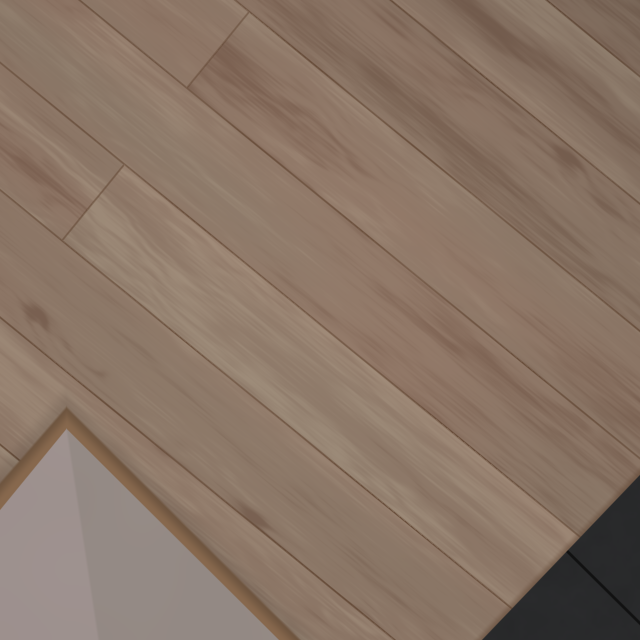
Give the GLSL for this texture, as a Shadertoy shader.

```glsl
// Diagonal oak plank floor with a pale wall corner at lower left and dark tiles
// at lower right. Planks come from a rotated grid with staggered end joints,
// grain from stretched value noise, and the borders from half-plane distances.

const float PLANK_WIDTH = 0.154;
const float PLANK_LENGTH = 2.0;
const float FIRST_SEAM = 0.0756;
const float FIRST_JOINT = 0.313;

const vec3 OAK_DARK = vec3(0.47, 0.375, 0.315);
const vec3 OAK_MID = vec3(0.545, 0.46, 0.397);
const vec3 OAK_LIGHT = vec3(0.605, 0.53, 0.46);
const vec3 SEAM = vec3(0.38, 0.275, 0.20);
const vec3 TRIM = vec3(0.48, 0.37, 0.275);
const vec3 WALL_LEFT = vec3(0.62, 0.57, 0.56);
const vec3 WALL_RIGHT = vec3(0.58, 0.54, 0.52);
const vec3 TILE = vec3(0.16, 0.163, 0.168);

float hash(vec2 p) {
    return fract(sin(dot(p, vec2(127.1, 311.7))) * 43758.5453);
}

float noise(vec2 p) {
    vec2 i = floor(p), f = fract(p);
    f = f * f * (3.0 - 2.0 * f);
    return mix(mix(hash(i), hash(i + vec2(1, 0)), f.x),
               mix(hash(i + vec2(0, 1)), hash(i + vec2(1, 1)), f.x), f.y);
}

float fbm(vec2 p) {
    float sum = 0.0, amp = 0.5;
    for (int i = 0; i < 4; i++) {
        sum += amp * noise(p);
        p = p * 2.03 + 17.3;
        amp *= 0.5;
    }
    return sum;
}

// Signed distance to the line a-b, positive on its right side
float side(vec2 p, vec2 a, vec2 b) {
    return dot(p - a, normalize(vec2(b.y - a.y, a.x - b.x)));
}

// Positive below both edges that meet at the apex
float wedge(vec2 p, vec2 left, vec2 apex, vec2 right) {
    return min(side(p, left, apex), side(p, apex, right));
}

float cover(float d, float px) {
    return smoothstep(-px, px, d);
}

float line(float d, float halfWidth, float px) {
    return 1.0 - smoothstep(halfWidth - px, halfWidth + px, abs(d));
}

// Small dark knots scattered over a coarse grid, drawn out along the grain
float knots(vec2 g, vec2 seed) {
    vec2 cell = floor(g * vec2(4.0, 7.0));
    vec2 f = fract(g * vec2(4.0, 7.0)) - 0.5;
    float pick = hash(cell + seed);
    vec2 shift = vec2(hash(cell + 3.1), hash(cell + 7.7)) - 0.5;
    vec2 d = (f - 0.5 * shift) * vec2(6.0, 8.0);
    return step(0.8, pick) * exp(-dot(d, d) * 2.5);
}

// g: x along and y across the planks; t: 0..1 across one plank
vec3 oak(vec2 g, float t, vec2 id) {
    vec2 s = g + vec2(hash(id), hash(id + 5.3)) * 9.0;
    float warp = fbm(s * vec2(4.0, 14.0));
    float bands = fbm(s * vec2(1.8, 20.0) + warp);
    float fibre = noise(s * vec2(22.0, 330.0)) - 0.5;
    float streak = fbm(s * vec2(9.0, 130.0)) - 0.47;
    float rings = sin(s.y * 260.0 + warp * 42.0);
    float figure = smoothstep(0.5, 0.75, noise(s * vec2(3.0, 11.0) + 4.0));

    float tone = 0.5 + 1.0 * (bands - 0.47) + 0.25 * (hash(id + 2.0) - 0.5);
    tone += 0.22 * exp(-t * 5.0) - 0.16 * smoothstep(0.3, 0.8, t) * (1.0 - t);
    tone += 0.18 * fibre + 0.3 * streak + 0.09 * rings * figure;
    tone -= 0.5 * knots(g, id);
    vec3 col = mix(OAK_DARK, OAK_MID, smoothstep(0.0, 0.5, tone));
    col = mix(col, OAK_LIGHT, smoothstep(0.5, 1.0, tone));
    float blush = noise(s * vec2(2.5, 12.0) + 8.0) - 0.5;
    return col + blush * vec3(0.018, -0.006, -0.006);
}

vec3 planks(vec2 p, float px) {
    vec2 q = p - vec2(0.0, 1.0);
    vec2 g = vec2(dot(q, vec2(0.774, -0.633)), -dot(q, vec2(0.633, 0.774)));
    float across = (g.y - FIRST_SEAM) / PLANK_WIDTH;
    float row = floor(across), t = across - row;
    float along = (g.x - FIRST_JOINT) / PLANK_LENGTH + 0.5 * mod(row, 2.0);
    vec3 col = oak(g, t, vec2(row, floor(along)));

    float seam = min(t, 1.0 - t) * PLANK_WIDTH;
    float joint = (0.5 - abs(fract(along) - 0.5)) * PLANK_LENGTH;
    float wear = 0.5 + 0.4 * noise(vec2(g.x * 9.0, row * 5.0));
    col = mix(col, SEAM, wear * line(min(seam, joint), 0.0014, px));

    // Soft sheen in the middle, dimmer towards the upper right
    vec2 c = p - vec2(0.5, 0.55);
    return col * (0.985 + 0.06 * exp(-5.0 * dot(c, c)) - 0.08 * smoothstep(1.3, 2.0, p.x + p.y));
}

void mainImage(out vec4 fragColor, in vec2 fragCoord) {
    vec2 p = fragCoord / iResolution.y;
    float px = 0.8 / iResolution.y;
    vec3 col = planks(p, px);

    // Dark tiles with one grout line and a shaded floor edge
    float tile = side(p, vec2(0.753, 0.0), vec2(1.0, 0.258));
    float grout = side(p, vec2(0.888, 0.137), vec2(1.0, 0.026));
    vec3 slate = TILE * (0.94 + 0.12 * fbm(p * 30.0));
    slate = mix(slate, vec3(0.05), 0.85 * line(grout, 0.0022, px));
    col = mix(col, SEAM, 0.5 * smoothstep(-0.012, 0.0, tile));
    col = mix(col, slate, cover(tile, px));

    // Wall corner: contact shadow, wooden trim, two painted faces
    float trim = wedge(p, vec2(0.0, 0.245), vec2(0.104, 0.364), vec2(0.469, 0.0));
    vec2 apex = vec2(0.104, 0.330);
    float wall = wedge(p, vec2(0.0, 0.203), apex, vec2(0.436, 0.0));
    float ridge = side(p, vec2(0.154, 0.0), apex);
    col *= 1.0 - 0.1 * smoothstep(-0.03, 0.0, trim);
    vec3 wood = TRIM * (0.9 + 0.2 * smoothstep(0.0, 0.02, trim));
    col = mix(col, wood, cover(trim, 2.0 * px));
    vec3 paint = mix(WALL_LEFT, WALL_RIGHT, cover(ridge, 2.0 * px));
    paint *= 0.99 + 0.02 * noise(p * 9.0);
    col = mix(col, paint, cover(wall, px));

    fragColor = vec4(col, 1.0);
}
```
